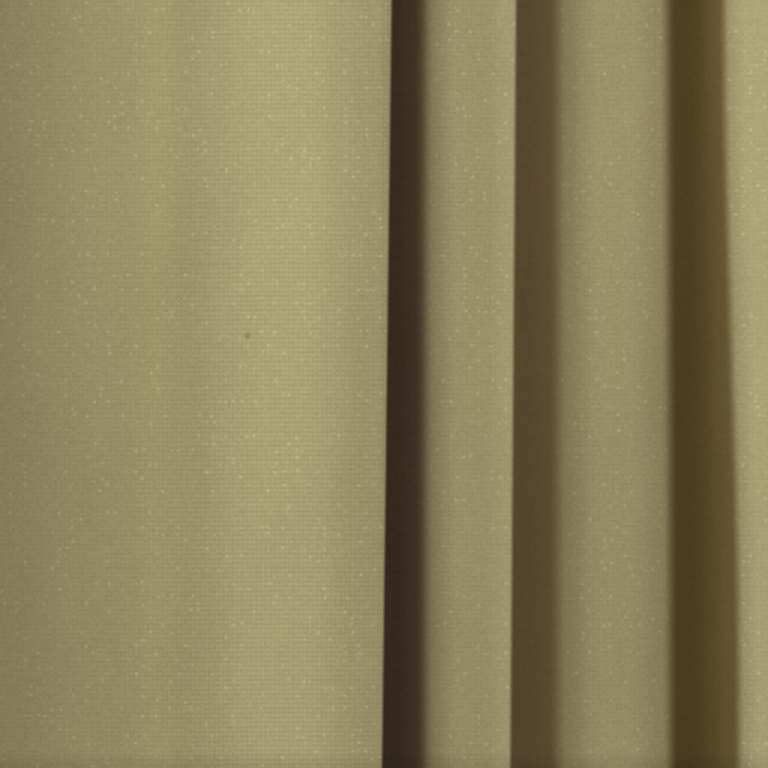
Give the GLSL for this texture, as a WebGL 1 fragment shader.

```glsl
precision highp float;

uniform vec2 u_resolution;

// Cloth and shadow colours
const vec3 CLOTH_DIM = vec3(0.525, 0.482, 0.345);
const vec3 CLOTH_MID = vec3(0.600, 0.562, 0.405);
const vec3 CLOTH_LIT = vec3(0.668, 0.632, 0.458);
const vec3 SHADOW_DEEP = vec3(0.205, 0.165, 0.115);
const vec3 SHADOW_WARM = vec3(0.335, 0.272, 0.180);
const vec3 SHADOW_OLIVE = vec3(0.300, 0.240, 0.135);
const vec3 SHADOW_LIFT = vec3(0.400, 0.335, 0.200);

// Weave
const float THREADS = 164.0;
const float WEAVE_DEPTH = 0.018;
const float SPECK_CELLS = 110.0;
const float SPECK_GLOW = 0.065;
const float GRAIN_CELLS = 256.0;
const float GRAIN_DEPTH = 0.022;
const float TAU = 6.2831853;

float hash(vec2 p) {
  vec3 q = fract(vec3(p.xyx) * 0.1031);
  q += dot(q, q.yzx + 33.33);
  return fract((q.x + q.y) * q.z);
}

// Soft step centred on an edge
float edge(float x, float centre, float halfWidth) {
  return smoothstep(centre - halfWidth, centre + halfWidth, x);
}

// Bell-shaped band
float ridge(float x, float centre, float width) {
  float d = (x - centre) / width;
  return exp(-d * d);
}

// Slow mottling from layered sines
float mottle(vec2 p) {
  return sin(p.x * 19.0 + 2.0 * sin(p.y * 5.0))
       + 0.6 * sin(p.y * 23.0 + 3.0 * sin(p.x * 11.0))
       + 0.4 * sin(p.x * 41.0 - p.y * 37.0);
}

// Bright flecks, one jittered point per cell
float specks(vec2 p) {
  vec2 cell = floor(p);
  vec2 jitter = vec2(hash(cell), hash(cell + 47.0)) * 0.4 + 0.3;
  float chosen = smoothstep(0.78, 1.0, hash(cell + 91.0));
  return chosen * smoothstep(0.42, 0.0, length(fract(p) - jitter));
}

vec3 wideFold(vec2 p) {
  vec3 c = mix(CLOTH_DIM, CLOTH_MID, smoothstep(-0.04, 0.17, p.x));
  c = mix(c, CLOTH_LIT, smoothstep(0.21, 0.35, p.x));
  c += vec3(0.022, 0.026, 0.008) * ridge(p.x, 0.205, 0.028);
  c = mix(c, CLOTH_MID, smoothstep(0.39, 0.49, p.x) * 0.85);
  return c * (1.0 - 0.10 * smoothstep(0.488, 0.515, p.x));
}

vec3 narrowFold(float x) {
  vec3 c = mix(CLOTH_DIM * 0.93, CLOTH_MID, smoothstep(0.552, 0.598, x));
  return mix(c, CLOTH_LIT, 0.45 * smoothstep(0.63, 0.660, x));
}

vec3 thirdFold(float x) {
  vec3 c = mix(CLOTH_DIM * 0.94, CLOTH_MID, smoothstep(0.725, 0.785, x));
  return mix(c, CLOTH_DIM * 1.04, smoothstep(0.815, 0.865, x));
}

void main() {
  vec2 p = gl_FragCoord.xy / u_resolution;
  float pixel = 1.0 / u_resolution.x;
  float crisp = max(0.0028, pixel);

  // Fold borders lean slightly from bottom to top
  float wideEnd = mix(0.4975, 0.5100, p.y);
  float narrowEnd = mix(0.6645, 0.6720, p.y);
  float thirdEnd = mix(0.8730, 0.8690, p.y);
  float lastStart = mix(0.9620, 0.9430, smoothstep(0.1, 1.0, p.y));

  // Folds and the shadows between them, left to right
  vec3 deep = mix(SHADOW_DEEP, SHADOW_DEEP * 1.22, smoothstep(0.515, 0.548, p.x));
  vec3 warm = SHADOW_WARM * (1.0 + 0.08 * smoothstep(0.68, 0.72, p.x));
  vec3 olive = mix(SHADOW_OLIVE, SHADOW_LIFT, smoothstep(0.895, lastStart, p.x));
  vec3 last = mix(CLOTH_MID, CLOTH_LIT, smoothstep(lastStart, lastStart + 0.03, p.x));

  vec3 c = wideFold(p);
  c = mix(c, deep, edge(p.x, wideEnd, crisp));
  c = mix(c, narrowFold(p.x), edge(p.x, 0.553, 0.012));
  c = mix(c, warm, edge(p.x, narrowEnd, crisp * 1.3));
  c = mix(c, thirdFold(p.x), edge(p.x, 0.726, 0.012));
  c = mix(c, olive, edge(p.x, thirdEnd, 0.011));
  c = mix(c, last, edge(p.x, lastStart, 0.008));

  // Broad light falloff
  c *= mix(0.965, 1.025, smoothstep(0.0, 1.0, p.y));
  c *= 1.0 - 0.07 * (1.0 - smoothstep(0.0, 0.025, p.y));
  c *= 1.0 + 0.006 * mottle(p);

  // Crossed threads, strongest on the wide lit fold
  float lit = smoothstep(0.28, 0.58, c.g);
  float focus = lit * mix(0.4, 1.0, ridge(p.x, 0.36, 0.17));
  float bend = 0.6 * sin(p.x * 9.0) + 0.3 * sin(p.x * 31.0);
  float weft = sin(TAU * p.y * THREADS + bend);
  float warp = sin(TAU * p.x * THREADS + 0.5 * sin(p.y * 13.0));
  float resolved = smoothstep(2.0, 3.0, u_resolution.x / THREADS);
  float weave = 0.65 * weft + 0.35 * warp + 0.3 * weft * warp;
  c += WEAVE_DEPTH * focus * resolved * weave;

  // Flecks and fine grain
  c += SPECK_GLOW * lit * specks(p * SPECK_CELLS);
  float grain = hash(floor(p * GRAIN_CELLS)) - 0.5;
  c += GRAIN_DEPTH * mix(0.5, 1.0, lit) * grain;

  // Small dark mark on the wide fold
  c *= 1.0 - 0.16 * smoothstep(0.006, 0.001, length(p - vec2(0.322, 0.563)));

  gl_FragColor = vec4(clamp(c, 0.0, 1.0), 1.0);
}
```
